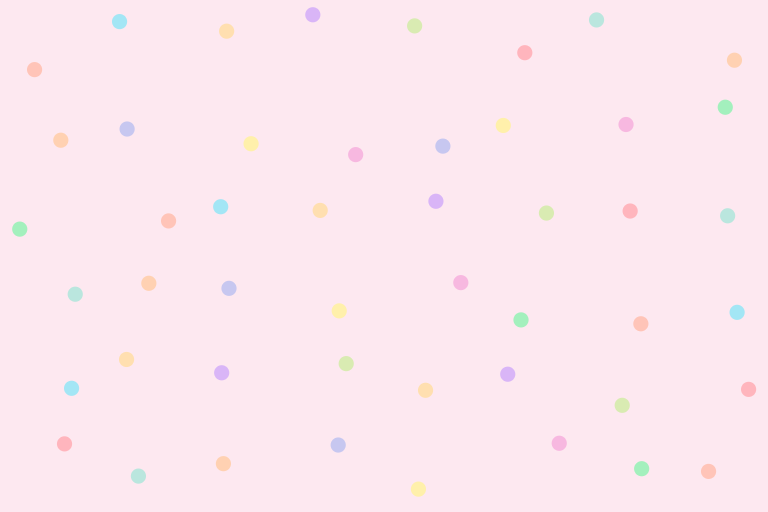
Write a WebGL 1 fragment shader that draws this pattern.

```glsl
precision highp float;
// Sparse pastel confetti: small flat discs scattered on a pale pink ground.
// Each cell of an 8 x 6 grid holds one jittered disc, and a stepped index
// deals out twelve colours evenly so that neighbours always differ.
uniform vec2 u_resolution;

vec2 hash22(vec2 p) {
  vec3 q = fract(vec3(p.xyx) * vec3(0.1031, 0.1030, 0.0973));
  q += dot(q, q.yzx + 33.33);
  return fract((q.xx + q.yz) * q.zy);
}

vec3 pastel(float index) {
  if (index < 0.5) return vec3(1.00, 0.71, 0.74);   // rose
  if (index < 1.5) return vec3(1.00, 0.77, 0.72);   // coral
  if (index < 2.5) return vec3(1.00, 0.82, 0.70);   // peach
  if (index < 3.5) return vec3(1.00, 0.875, 0.69);  // apricot
  if (index < 4.5) return vec3(1.00, 0.94, 0.67);   // lemon
  if (index < 5.5) return vec3(0.85, 0.92, 0.70);   // lime
  if (index < 6.5) return vec3(0.64, 0.94, 0.74);   // green
  if (index < 7.5) return vec3(0.73, 0.90, 0.87);   // mint
  if (index < 8.5) return vec3(0.64, 0.90, 0.96);   // sky
  if (index < 9.5) return vec3(0.78, 0.78, 0.94);   // periwinkle
  if (index < 10.5) return vec3(0.85, 0.71, 0.97);  // lavender
  return vec3(0.97, 0.72, 0.88);                    // orchid
}

void main() {
  // Height is one unit; cells span the whole canvas
  vec2 p = gl_FragCoord.xy / u_resolution.y;
  float aspect = u_resolution.x / u_resolution.y;
  vec2 cellSize = vec2(aspect, 1.0) / vec2(8.0, 6.0);
  vec2 cell = floor(p / cellSize);

  // Disc with a one-pixel soft edge, kept inside its own cell
  vec2 jitter = (hash22(cell + 17.0) - 0.5) * 0.66;
  vec2 center = (cell + 0.5 + jitter) * cellSize;
  float edge = length(p - center) - 0.0148;
  float cover = clamp(0.5 - edge * u_resolution.y, 0.0, 1.0);

  // Every run of twelve cells uses each colour once, shifted run by run
  float id = cell.x + 8.0 * cell.y;
  float run = floor((id + 0.5) / 12.0);
  float index = mod(id * 7.0 + run * 3.0 + 0.5, 12.0) - 0.5;

  vec3 ground = vec3(0.994, 0.910, 0.940);
  gl_FragColor = vec4(mix(ground, pastel(index), cover), 1.0);
}
```
